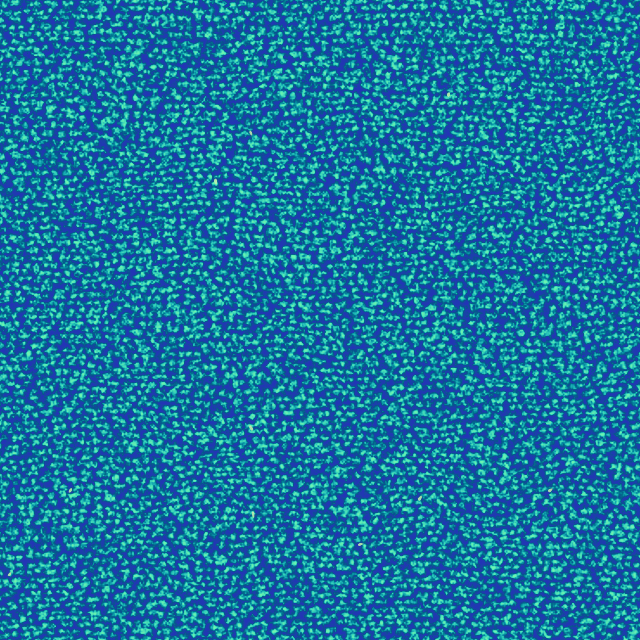
This texture is drawn by a Shadertoy shader. Its source:

```glsl
// Dense teal and mint speckles in loose wavy rows over a grainy deep blue ground.

const vec2  SPOT_GRID     = vec2(72.0, 84.0);  // spots across and up the canvas
const vec2  SPOT_JITTER   = vec2(0.52, 0.42);  // scatter, in spot cells
const float SPOT_SIGMA    = 0.23;              // spot softness, in spot cells
const vec2  SPOT_STRENGTH = vec2(0.75, 1.25);  // weakest and strongest spot
const vec2  SPOT_NORMAL   = vec2(0.928, 0.265); // mean and spread of cube-rooted spots
const float SPOT_WEIGHT   = 0.80;              // share of spots in the tone
const float GRAIN_WEIGHT  = 0.49;              // share of fine grain in the tone
const float TONE_BIAS     = -0.12;
const float GRAIN_FREQ    = 370.0;
const float CLUMP_FREQ    = 230.0;
const float RAGGED_FREQ   = 180.0;
const float RAGGED_AMOUNT = 0.09;
const float ROW_WAVE_FREQ = 9.0;
const float ROW_WAVE      = 0.35;
const float ROW_SLIP      = 0.35;
const float FLECK_GRID    = 8.0;
const float FLECK_CHANCE  = 0.11;
const vec3  FLECK_COLOR   = vec3(0.78, 0.95, 0.68);

// Tones from dark to bright, placed by their cumulative area
const int TONES = 8;
const float TONE_AT[TONES] = float[](0.0, 0.095, 0.27, 0.465, 0.69, 0.85, 0.95, 1.0);
const vec3 TONE_COLOR[TONES] = vec3[](
    vec3(0.14, 0.20, 0.72), vec3(0.11, 0.25, 0.67),
    vec3(0.04, 0.31, 0.57), vec3(0.01, 0.42, 0.55),
    vec3(0.03, 0.56, 0.64), vec3(0.14, 0.75, 0.72),
    vec3(0.31, 0.89, 0.71), vec3(0.45, 0.97, 0.69));

// Integer hash giving three values in 0..1
vec3 hash3(vec2 cell, int seed) {
    uvec3 v = uvec3(ivec3(ivec2(cell), seed)) * 1664525u + 1013904223u;
    v.x += v.y * v.z; v.y += v.z * v.x; v.z += v.x * v.y;
    v ^= v >> 16u;
    v.x += v.y * v.z; v.y += v.z * v.x; v.z += v.x * v.y;
    return vec3(v >> 8u) / 16777216.0;
}

// Value noise scaled to zero mean and unit spread
float unitNoise(vec2 p, int seed) {
    vec2 cell = floor(p), f = fract(p);
    vec2 w = f * f * (3.0 - 2.0 * f);
    float low  = mix(hash3(cell, seed).x, hash3(cell + vec2(1, 0), seed).x, w.x);
    float high = mix(hash3(cell + vec2(0, 1), seed).x, hash3(cell + vec2(1, 1), seed).x, w.x);
    return (mix(low, high, w.y) - 0.5) * 4.66;
}

// Sum of soft scattered spots, reshaped to a nearly normal distribution
float spotField(vec2 uv) {
    vec2 p = uv * SPOT_GRID;
    p.y += ROW_WAVE * unitNoise(uv * ROW_WAVE_FREQ, 1);
    p += RAGGED_AMOUNT * vec2(unitNoise(uv * RAGGED_FREQ, 2),
                              unitNoise(uv * RAGGED_FREQ, 3));
    float row = floor(p.y), sum = 0.0;
    for (int j = -2; j <= 2; j++) {
        float y = row + float(j);
        float shift = 0.5 * y + ROW_SLIP * hash3(vec2(y, 0.0), 4).x;
        float column = floor(p.x - shift);
        for (int i = -2; i <= 2; i++) {
            vec2 cell = vec2(column + float(i), y);
            vec3 h = hash3(cell, 5);
            vec2 center = cell + vec2(shift, 0.0) + 0.5 + (h.xy - 0.5) * SPOT_JITTER;
            vec2 d = p - center;
            float strength = mix(SPOT_STRENGTH.x, SPOT_STRENGTH.y, h.z);
            sum += strength * exp(-dot(d, d) / (2.0 * SPOT_SIGMA * SPOT_SIGMA));
        }
    }
    float mean = 6.2832 * SPOT_SIGMA * SPOT_SIGMA;
    return (pow(sum / mean, 1.0 / 3.0) - SPOT_NORMAL.x) / SPOT_NORMAL.y;
}

vec3 toneRamp(float t) {
    vec3 color = TONE_COLOR[0];
    for (int i = 1; i < TONES; i++) {
        float k = clamp((t - TONE_AT[i - 1]) / (TONE_AT[i] - TONE_AT[i - 1]), 0.0, 1.0);
        color = mix(color, TONE_COLOR[i], k);
    }
    return color;
}

// Coverage of the rare pale flecks
float fleckMask(vec2 uv) {
    vec2 p = uv * FLECK_GRID, cell = floor(p);
    vec3 h = hash3(cell, 6);
    vec2 d = (p - cell - mix(vec2(0.1), vec2(0.9), h.xy)) / FLECK_GRID;
    float angle = 6.2832 * hash3(cell, 7).x;
    d = mat2(cos(angle), -sin(angle), sin(angle), cos(angle)) * d;
    float radius = length(d * vec2(1.0, 1.9)) + 0.0006 * unitNoise(uv * CLUMP_FREQ, 8);
    return step(h.z, FLECK_CHANCE) * (1.0 - smoothstep(0.003, 0.0055, radius));
}

void mainImage(out vec4 fragColor, in vec2 fragCoord) {
    vec2 uv = fragCoord / iResolution.y;

    // Spots and grain mixed into one tone
    float grain = 0.85 * unitNoise(uv * GRAIN_FREQ, 9) + 0.53 * unitNoise(uv * CLUMP_FREQ, 10);
    float tone = SPOT_WEIGHT * spotField(uv) + GRAIN_WEIGHT * grain + TONE_BIAS;

    // Logistic curve spreads the tone evenly over 0..1
    vec3 color = toneRamp(1.0 / (1.0 + exp(-1.702 * tone)));
    color = mix(color, FLECK_COLOR, 0.85 * fleckMask(uv));
    fragColor = vec4(color, 1.0);
}
```
